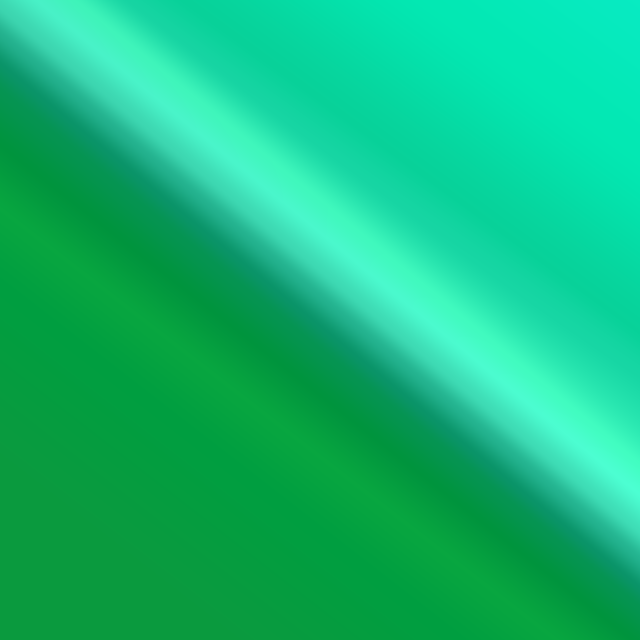
Reproduce this background procedurally as a WebGL 1 fragment shader.

```glsl
precision highp float;

uniform vec2 u_resolution;

// Geometry of the folds, in canvas units
const float FOLD_SLOPE = 0.79;
const float RIDGE_FAN = -0.03;
const float UPPER_FAN = 0.09;
const float LOWER_FAN = 0.045;
const float SOFTNESS = 0.45;

// Strength of the ridge light from left to right
const float SHEEN_LEFT = 0.97;
const float SHEEN_RIGHT = 1.03;
const float SHEEN_WIDTH = 0.09;

// Colours from the upper right to the lower left
const vec3 AQUA = vec3(0.03, 0.92, 0.76);
const vec3 TURQUOISE = vec3(0.01, 0.91, 0.70);
const vec3 JADE_CREASE = vec3(0.03, 0.82, 0.60);
const vec3 JADE_EDGE = vec3(0.09, 0.835, 0.64);
const vec3 SPRING_GLOW = vec3(0.25, 0.97, 0.74);
const vec3 MINT_CREST = vec3(0.29, 0.97, 0.80);
const vec3 MINT_SHADE = vec3(0.24, 0.85, 0.70);
const vec3 TEAL_SLOPE = vec3(0.14, 0.70, 0.56);
const vec3 TEAL_SHADOW = vec3(0.04, 0.58, 0.41);
const vec3 PINE = vec3(0.02, 0.58, 0.32);
const vec3 GREEN_CREASE = vec3(0.0, 0.58, 0.24);
const vec3 LEAF_GLOW = vec3(0.03, 0.65, 0.25);
const vec3 LEAF_CREASE = vec3(0.0, 0.62, 0.25);
const vec3 MOSS = vec3(0.04, 0.605, 0.245);

// Distance down across the folds, which fan out slightly to the right
float foldCoordinate(vec2 uv) {
  float across = 1.0 - uv.y - FOLD_SLOPE * uv.x;
  float fan = RIDGE_FAN;
  fan += UPPER_FAN * (1.0 - smoothstep(-0.247, -0.052, across));
  fan += LOWER_FAN * smoothstep(0.104, 0.26, across);
  return across + fan * uv.x;
}

// Blend towards the next colour stop with a partly eased ramp
vec3 blendStop(vec3 color, vec3 next, float start, float end, float across) {
  float linear = clamp((across - start) / (end - start), 0.0, 1.0);
  float eased = smoothstep(0.0, 1.0, linear);
  return mix(color, next, mix(linear, eased, SOFTNESS));
}

vec3 foldColor(float s) {
  // Upper sheet
  vec3 color = blendStop(AQUA, TURQUOISE, -0.73, -0.48, s);
  color = blendStop(color, JADE_CREASE, -0.48, -0.21, s);
  color = blendStop(color, JADE_EDGE, -0.21, -0.152, s);

  // Bright ridge and its shadow
  color = blendStop(color, SPRING_GLOW, -0.152, -0.095, s);
  color = blendStop(color, MINT_CREST, -0.095, -0.047, s);
  color = blendStop(color, MINT_SHADE, -0.047, 0.012, s);
  color = blendStop(color, TEAL_SLOPE, 0.012, 0.052, s);
  color = blendStop(color, TEAL_SHADOW, 0.052, 0.099, s);

  // Lower sheet
  color = blendStop(color, PINE, 0.099, 0.14, s);
  color = blendStop(color, GREEN_CREASE, 0.14, 0.225, s);
  color = blendStop(color, LEAF_GLOW, 0.225, 0.325, s);
  color = blendStop(color, LEAF_CREASE, 0.325, 0.443, s);
  return blendStop(color, MOSS, 0.443, 0.716, s);
}

void main() {
  vec2 uv = gl_FragCoord.xy / u_resolution;
  float across = foldCoordinate(uv);
  vec3 color = foldColor(across);

  // Ridge light grows towards the right
  float offset = (across + 0.047) / SHEEN_WIDTH;
  float sheen = mix(SHEEN_LEFT, SHEEN_RIGHT, uv.x);
  color *= mix(1.0, sheen, exp(-offset * offset));

  gl_FragColor = vec4(clamp(color, 0.0, 1.0), 1.0);
}
```
